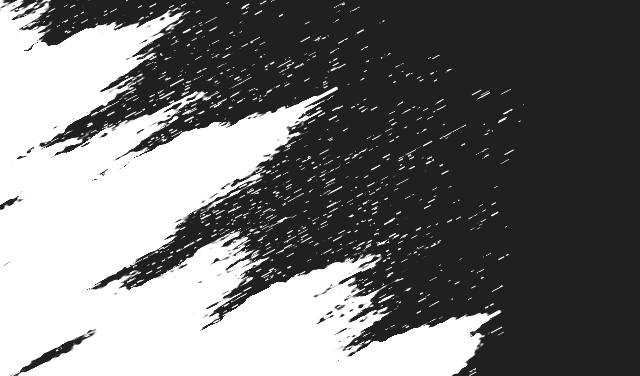
A WebGL 1 fragment shader for this background:

```glsl
precision highp float;
// Frayed white dry-brush strokes sweeping up to the right over charcoal.
uniform vec2 u_resolution;

float hash(vec2 p) {
  return fract(sin(dot(p, vec2(127.1, 311.7))) * 43758.5453);
}

float noise(vec2 p) {
  vec2 cell = floor(p), f = fract(p);
  f = f * f * (3.0 - 2.0 * f);
  return mix(mix(hash(cell), hash(cell + vec2(1.0, 0.0)), f.x),
             mix(hash(cell + vec2(0.0, 1.0)), hash(cell + 1.0), f.x), f.y);
}

// Bristle texture: long grooves, broken by fine grain.
float bristles(vec2 q) {
  return 0.4 * noise(q * vec2(6.0, 55.0))
       + 0.35 * noise(q * vec2(14.0, 140.0) + 17.0)
       + 0.25 * noise(q * vec2(75.0, 190.0) + 41.0);
}

// Keeps the longer of two brush lobes, as (reach along stroke, fray length).
// span: lower side, peak and upper side; reach: at the sides and at the peak.
vec2 lobe(vec2 longest, float across, vec3 span, vec2 reach, vec2 fray) {
  float t = min((across - span.x) / (span.y - span.x),
                (span.z - across) / (span.z - span.y));
  if (t < 0.0) return longest;
  float end = mix(reach.x, reach.y, pow(t, 0.4));
  float softness = mix(fray.x, fray.y, smoothstep(span.x, span.z, across));
  return end > longest.x ? vec2(end, softness) : longest;
}

// Thin dash lying along the stroke direction.
float dash(vec2 q, float halfLength, float halfWidth) {
  float d = length(vec2(max(abs(q.x) - halfLength, 0.0), q.y)) - halfWidth;
  return 1.0 - smoothstep(-0.0015, 0.0015, d);
}

// Dark worn patch inside the paint.
float scuff(vec2 q, vec2 center, vec2 size, float grain) {
  float d = length((q - center) / size);
  return smoothstep(-0.15, 0.15, 0.75 - d + 2.2 * (grain - 0.5));
}

void main() {
  vec2 p = gl_FragCoord.xy / u_resolution.y;

  // x runs along the brush direction, y across it
  vec2 q = vec2(dot(p, vec2(0.883, 0.469)), dot(p, vec2(-0.469, 0.883)));
  float grain = bristles(q);
  float across = q.y + 0.022 * (noise(q * vec2(11.0, 24.0)) - 0.5)
                     + 0.012 * (noise(q * vec2(38.0, 70.0)) - 0.5);

  // Brush lobes from the upper left to the lower right
  vec2 edge = vec2(0.42, 0.12);
  edge = lobe(edge, across, vec3(0.73, 0.81, 0.96), vec2(0.42, 0.58), vec2(0.10, 0.17));
  edge = lobe(edge, across, vec3(0.49, 0.62, 0.73), vec2(0.40, 0.82), vec2(0.20, 0.035));
  edge = lobe(edge, across, vec3(0.345, 0.39, 0.45), vec2(0.50, 0.76), vec2(0.16, 0.20));
  edge = lobe(edge, across, vec3(0.10, 0.255, 0.35), vec2(0.36, 1.07), vec2(0.18, 0.035));
  edge = lobe(edge, across, vec3(-0.146, 0.015, 0.045), vec2(0.42, 0.74), vec2(0.08, 0.20));
  edge = lobe(edge, across, vec3(-0.44, -0.16, -0.137), vec2(0.79, 0.99), vec2(0.14, 0.16));
  edge = lobe(edge, across, vec3(-0.59, -0.47, -0.395), vec2(0.88, 1.23), vec2(0.05, 0.035));
  float beyond = q.x - edge.x;
  float paint = smoothstep(-0.16, 0.16, 3.2 * (grain - 0.5) - beyond / edge.y);

  // Worn marks inside the paint
  paint *= 1.0 - scuff(q, vec2(0.25, 0.395), vec2(0.065, 0.011), grain);
  paint *= 1.0 - scuff(q, vec2(0.155, -0.012), vec2(0.13, 0.012), grain);
  paint *= 1.0 - 0.6 * scuff(q, vec2(0.16, 0.255), vec2(0.04, 0.006), grain);

  // Bristle hairs leaving the three main tips
  paint = max(paint, dash(q - vec2(0.826, 0.619), 0.037, 0.0045));
  paint = max(paint, dash(q - vec2(1.10, 0.256), 0.048, 0.0045));
  paint = max(paint, dash(q - vec2(1.23, -0.472), 0.022, 0.0045));

  // Flecks flung ahead, from long dashes down to specks
  float limit = 1.58 - 0.65 * abs(q.y);
  float density = smoothstep(0.0, 0.6, limit - q.x) * step(q.x, limit);
  for (int i = 0; i < 4; i++) {
    float layer = float(i);
    vec2 size = vec2(0.13, 0.021) / (1.0 + layer * vec2(0.9, 0.35));
    vec2 grid = q / size + layer * 7.3;
    grid.x += 5.0 * hash(vec2(floor(grid.y), layer));
    vec2 cell = floor(grid);
    float pick = hash(cell + layer * 31.0);
    float span = size.x * mix(0.04, 0.30, hash(cell + 5.0));
    vec2 shift = vec2(0.3, 0.5) * (vec2(hash(cell + 9.0), hash(cell + 13.0)) - 0.5);
    vec2 local = (fract(grid) - 0.5 - shift) * size;
    float thickness = mix(0.0006, 0.0021, hash(cell + 21.0));
    float broken = smoothstep(0.28, 0.45, noise(q * vec2(110.0, 180.0)));
    float lit = step(pick, 0.06 + 0.26 * density) * step(q.x, limit);
    paint = max(paint, lit * broken * dash(local, span, thickness));
  }

  vec3 charcoal = vec3(0.133, 0.122, 0.125);
  gl_FragColor = vec4(mix(charcoal, vec3(1.0), paint), 1.0);
}
```
